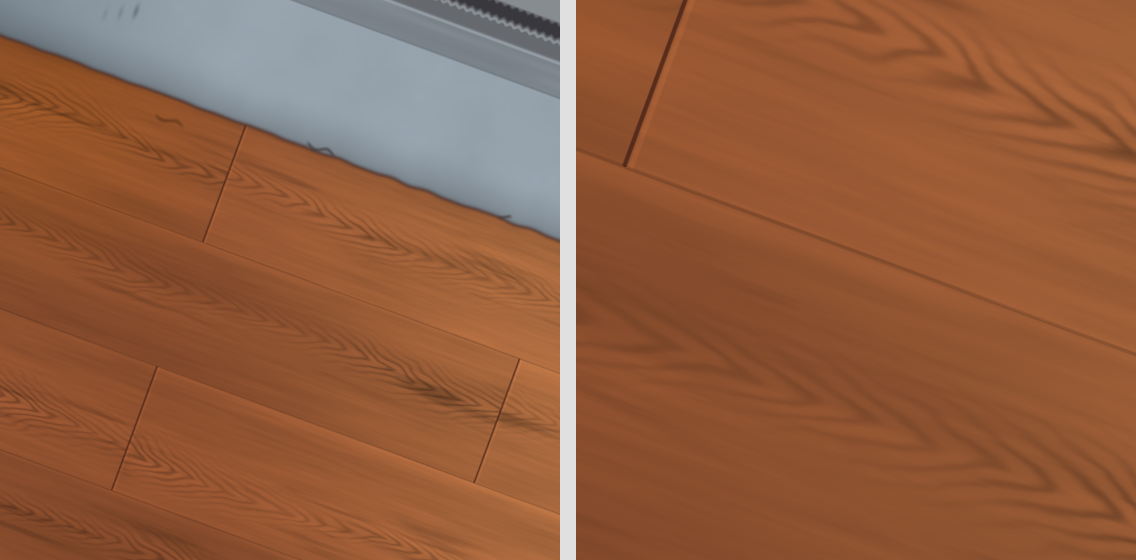
Left: the whole. Right: its middle third, enlarged.
This texture is drawn by a Shadertoy shader. Its source:

```glsl
float hash(vec2 p) {
    p = fract(p * vec2(0.1031, 0.1137));
    p += dot(p, p.yx + 33.33);
    return fract((p.x + p.y) * p.x * 17.0);
}

float noise(vec2 p) {
    vec2 i = floor(p), f = fract(p);
    f = f * f * (3.0 - 2.0 * f);
    return mix(mix(hash(i), hash(i + vec2(1, 0)), f.x),
               mix(hash(i + vec2(0, 1)), hash(i + vec2(1, 1)), f.x), f.y);
}

float fbm(vec2 p) {
    float sum = 0.0, amp = 0.5;
    for (int i = 0; i < 4; i++) {
        sum += amp * noise(p);
        p = p * 2.03 + 17.3;
        amp *= 0.5;
    }
    return sum;
}

// Soft-edged line of the given half width
float line(float d, float halfWidth, float px) {
    return 1.0 - smoothstep(halfWidth - px, halfWidth + px, abs(d));
}

// q.x runs along the boards, q.y runs across them, away from the wall
vec3 woodFloor(vec2 q, vec2 uv, float px) {
    float across = (q.y - 0.045) / 0.236;
    float row = floor(across);
    float along = (q.x - 0.489 - 0.603 * mod(row, 2.0)) / 1.206;
    vec2 board = vec2(floor(along) + 20.0, row + 20.0);
    float seed = hash(board * 7.3) * 40.0 + 10.0;

    // Uneven light over the floor
    vec3 col = mix(vec3(0.555, 0.31, 0.18), vec3(0.68, 0.425, 0.25),
                   smoothstep(0.2, 1.1, uv.x + 0.15 * (uv.y - 0.5)));
    col = mix(col, vec3(0.62, 0.345, 0.14), 0.7 * smoothstep(0.45, 0.0, length(uv - vec2(0.1, 0.85))));
    col *= 0.97 + 0.06 * hash(board * 3.1);

    // Long soft bands and fine fibres
    col *= 0.88 + 0.24 * fbm(vec2(q.x * 2.0 + seed, q.y * 22.0 + seed));
    col *= 0.94 + 0.12 * fbm(vec2(q.x * 9.0 + seed, q.y * 160.0));

    // Nested arches along the heart of each board
    float heart = 0.41 + (1.0 - mod(row, 2.0)) * (0.06 + 0.1 * row);
    float w = (fract(across) - heart) * 0.236 + 0.035 * (noise(vec2(q.x * 5.0, seed)) - 0.5);
    w += 0.008 * (noise(vec2(q.x * 28.0, q.y * 40.0 + seed)) - 0.5);
    float spread = 0.012 + 0.026 * noise(vec2(q.x * 5.0 + seed, 4.0));
    float phase = 25.0 * q.x + 3.0 * noise(vec2(q.x * 6.0, seed + 9.0))
                + sqrt(0.05 + 8000.0 * w * w) + 1.3 * fbm(vec2(q.x * 14.0 + seed, q.y * 45.0));
    float arch = 0.5 + 0.5 * sin(6.2832 * phase);
    float figure = exp(-w * w / (spread * spread));
    float strength = figure * (0.4 + 0.6 * noise(vec2(q.x * 8.0 + seed, 2.0)));
    col *= 1.0 + strength * (0.05 - 0.25 * arch * arch);

    // Dark streaks beside the arches
    float streak = smoothstep(0.52, 0.8, fbm(vec2(q.x * 5.0 + seed, q.y * 65.0 + 5.0)));
    col *= 1.0 - 0.22 * streak * exp(-w * w / 0.003);

    // Long seams and end joints
    float seam = (across - round(across)) * 0.236;
    col *= 1.0 - 0.2 * line(seam, 0.0011, px) * (0.5 + 0.5 * noise(vec2(q.x * 12.0, row)));
    col *= 1.0 + 0.06 * exp(-abs(seam - 0.004) * 300.0);
    float joint = (along - round(along)) * 1.206;
    col = mix(col, vec3(0.26, 0.12, 0.08), 0.75 * line(joint, 0.0013, px));
    col *= 1.0 + 0.08 * line(joint - 0.004, 0.0015, px);
    return col;
}

vec3 wallAndTrim(vec2 q, vec2 uv, float px) {
    vec3 col = mix(vec3(0.51, 0.56, 0.60), vec3(0.59, 0.64, 0.68), smoothstep(0.0, 0.4, uv.x));
    col *= 0.95 + 0.09 * fbm(q * 9.0 + 20.0);
    col *= 1.0 - 0.12 * smoothstep(-0.03, 0.06, q.y);

    // Faint smudges
    for (int i = 0; i < 3; i++) {
        vec2 d = q - vec2(0.235 - 0.025 * float(i), -0.065 + 0.012 * float(i));
        col *= 1.0 - 0.22 / (1.0 + float(i)) * exp(-dot(d * d, vec2(60000.0, 6000.0)));
    }

    // Stepped metal trim
    vec3 metal = vec3(0.49, 0.52, 0.55) * (0.96 + 0.08 * noise(vec2(q.x * 8.0, q.y * 90.0)));
    metal = mix(metal, vec3(0.40, 0.41, 0.43), smoothstep(-0.238, -0.246, q.y));
    metal = mix(metal, vec3(0.62, 0.65, 0.68), 0.7 * line(q.y + 0.238, 0.0025, px));
    float ripple = 0.002 * sin(q.x * 420.0);
    metal = mix(metal, vec3(0.62, 0.65, 0.67), 0.6 * line(q.y + 0.272 + ripple, 0.003, px));
    metal = mix(metal, vec3(0.22, 0.22, 0.24), line(q.y + 0.291 + ripple, 0.012, 2.0 * px));
    metal = mix(metal, vec3(0.53, 0.55, 0.57), smoothstep(-0.304, -0.309, q.y));
    col = mix(col, metal, smoothstep(-0.179, -0.182, q.y));
    return mix(col, vec3(0.40, 0.43, 0.46), 0.6 * line(q.y + 0.18, 0.0018, px));
}

void mainImage(out vec4 fragColor, in vec2 fragCoord) {
    float px = 1.0 / iResolution.y;
    vec2 uv = fragCoord * px;
    vec2 p = vec2(uv.x, 1.0 - uv.y);
    vec2 q = vec2(dot(p, vec2(0.9386, 0.345)), dot(p, vec2(-0.345, 0.9386)));

    // Floor meets wall along a slightly ragged edge
    float edge = q.y - 0.058 - 0.004 * (noise(vec2(q.x * 30.0, 3.0)) - 0.5);
    vec3 col = mix(wallAndTrim(q, uv, px), woodFloor(q, uv, px), smoothstep(-0.002, 0.002, edge));
    col = mix(col, vec3(0.34, 0.22, 0.20), 0.6 * exp(-edge * edge * 60000.0));
    col *= 1.0 - 0.14 * exp(-abs(edge) * 70.0);

    // Chips on the edge
    for (int i = 0; i < 2; i++) {
        vec2 d = q - vec2(0.63 + 0.35 * float(i), 0.053);
        d.y += 0.004 * sin(d.x * 150.0);
        float chip = line(d.y, 0.003, 2.0 * px) * line(d.x, 0.026 - 0.016 * float(i), 3.0 * px);
        col = mix(col, vec3(0.27, 0.23, 0.23), 0.7 * chip);
    }

    // Small scratch in the first board
    vec2 s = q - vec2(0.358, 0.098);
    s.y += 0.003 * sin(s.x * 130.0);
    col *= 1.0 - 0.25 * line(s.y, 0.003, 2.0 * px) * line(s.x, 0.025, 4.0 * px);

    fragColor = vec4(col, 1.0);
}
```
